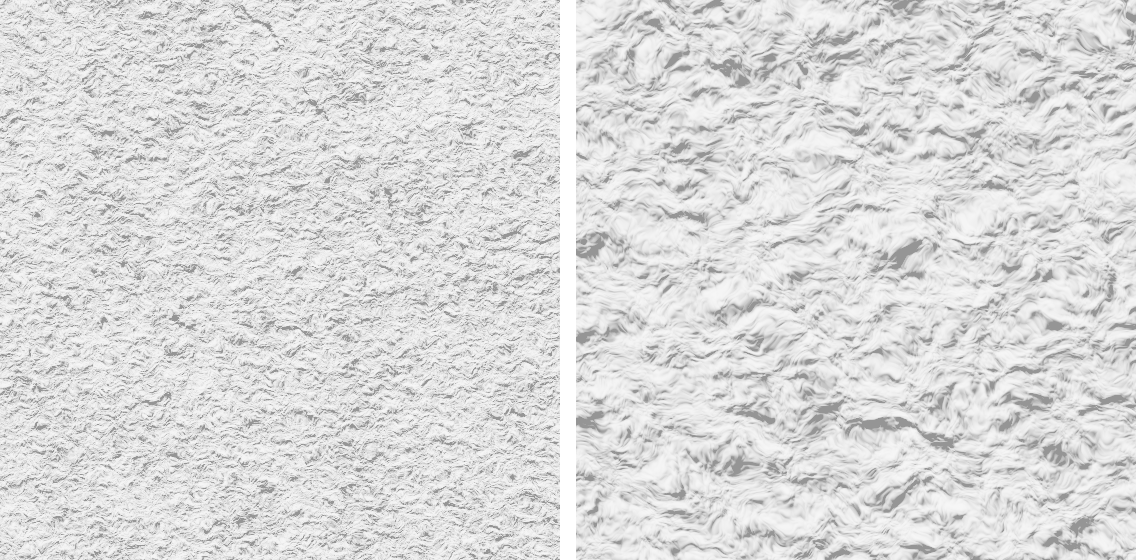
Left: the whole. Right: its middle third, enlarged.
A Shadertoy shader for this texture:

```glsl
// Rough pale stone wall: fine lumpy relief lit from above, with shadowed ledges and thin cracks.
#define BASE_FREQ 18.0     // lumps across the canvas at the coarsest scale
#define OCTAVES 5
#define STRETCH 1.6        // horizontal elongation of the coarse lumps
#define RELIEF 1.2         // strength of the shading
#define LIGHT_STEP 0.3     // shading step, in lump sizes
#define LIGHT_DIR vec2(-0.28, 0.96)
#define BRIGHT 0.97        // tone of fully lit stone
#define SHADE 0.08         // darkening of an average slope
#define MAX_SHADE 0.385    // darkening of the deepest shadow
#define PIT_DEPTH 1.3
#define CRACK_DEPTH 2.0
#define CRACK_WIDTH 0.0026

// Unit gradient from an integer hash of the lattice cell
vec2 gradientAt(vec2 cell) {
    uvec2 q = uvec2(ivec2(cell)) * uvec2(1597334u, 3812015u);
    uint n = (q.x ^ q.y) * 747796u + 28913u;
    n = (n ^ (n >> 15u)) * 2246823u;
    n = (n ^ (n >> 13u)) * 3266489u;
    n ^= n >> 16u;
    float angle = 6.28319 * float(n & 65535u) / 65536.0;
    return vec2(cos(angle), sin(angle));
}

float gradientNoise(vec2 p) {
    vec2 i = floor(p), f = p - i;
    vec2 u = f * f * f * (f * (f * 6.0 - 15.0) + 10.0);
    vec2 e = vec2(1.0, 0.0);
    float a = dot(gradientAt(i), f);
    float b = dot(gradientAt(i + e.xy), f - e.xy);
    float c = dot(gradientAt(i + e.yx), f - e.yx);
    float d = dot(gradientAt(i + e.xx), f - e.xx);
    return mix(mix(a, b, u.x), mix(c, d, u.x), u.y);
}

vec2 warp(vec2 p, float freq) {
    return vec2(gradientNoise(p * freq + 3.7), gradientNoise(p * freq + 41.3));
}

// Rounded lumps parted by sharp creases
float lumps(vec2 p, float freq, float octave) {
    float c = cos(octave * 0.7 + 0.3), s = sin(octave * 0.7 + 0.3);
    p.y *= mix(STRETCH, 1.1, octave / float(OCTAVES - 1));
    return abs(gradientNoise(mat2(c, s, -s, c) * p * freq + 17.3 * octave));
}

// Slope towards the light, summed over all scales
float litSlope(vec2 p) {
    float sum = 0.0, freq = BASE_FREQ;
    for (int i = 0; i < OCTAVES; i++) {
        float octave = float(i);
        float weight = 0.85 - 0.09 * (octave - 2.2) * (octave - 2.2);
        vec2 toLight = LIGHT_DIR * LIGHT_STEP / freq;
        float rise = lumps(p, freq, octave) - lumps(p + toLight, freq, octave);
        sum += weight * rise / LIGHT_STEP;
        freq *= 2.0;
    }
    return RELIEF * sum;
}

float segmentDistance(vec2 p, vec2 a, vec2 b) {
    vec2 ap = p - a, ab = b - a;
    return length(ap - ab * clamp(dot(ap, ab) / dot(ab, ab), 0.0, 1.0));
}

// Broken, wandering fissures
float cracks(vec2 p) {
    vec4 paths[4] = vec4[4](
        vec4(0.39, 1.02, 0.76, 0.58), vec4(0.10, 0.49, 0.57, 0.38),
        vec4(0.57, 0.38, 0.70, 0.45), vec4(0.73, 0.54, 1.00, 0.57));
    vec2 q = p + 0.06 * warp(p, 6.0) + 0.022 * warp(p, 24.0) + 0.006 * warp(p, 80.0);
    float dist = 1.0;
    for (int i = 0; i < 4; i++) {
        dist = min(dist, segmentDistance(q, paths[i].xy, paths[i].zw));
    }
    float present = smoothstep(-0.15, 0.15, gradientNoise(p * 14.0 + 8.1));
    float width = CRACK_WIDTH * (0.5 + present);
    return present * (1.0 - smoothstep(0.4 * width, 1.4 * width, dist));
}

// Sparse wide hollows in deep shadow
float pits(vec2 p) {
    return smoothstep(0.40, 0.50, gradientNoise(p * vec2(22.0, 36.0) + 63.0));
}

void mainImage(out vec4 fragColor, in vec2 fragCoord) {
    vec2 p = fragCoord / iResolution.y;
    vec2 rough = p + 0.012 * warp(p, 30.0) + 0.003 * warp(p, 110.0);

    // Light on the relief, with broad cleaner and rougher patches
    float light = litSlope(rough);
    light += 0.7 * gradientNoise(p * 7.0 + 5.0) + 0.6 * gradientNoise(p * 26.0 + 29.0);
    light -= PIT_DEPTH * pits(rough) + CRACK_DEPTH * cracks(p);

    // Pale faces crowd near white, shadows trail off to mid grey
    float tone = BRIGHT - min(SHADE * exp(-0.85 * light), MAX_SHADE);
    fragColor = vec4(vec3(tone), 1.0);
}
```
